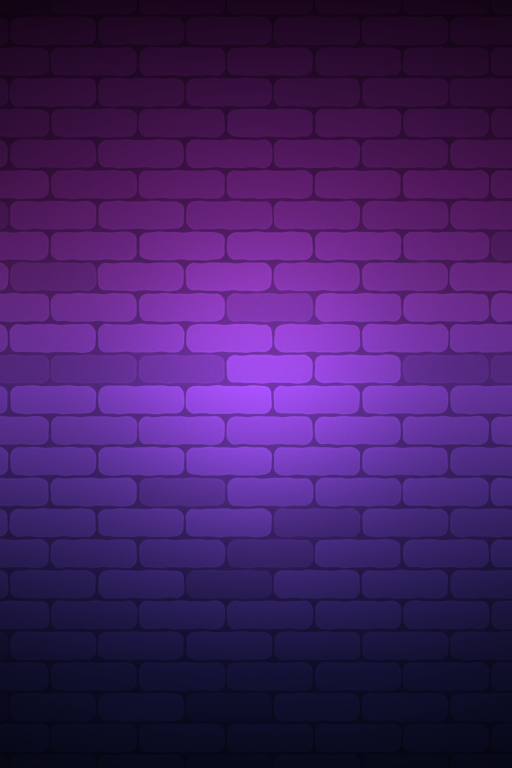
This pattern is drawn by a WebGL 2 fragment shader. Its source:

```glsl
#version 300 es
precision highp float;
// A brick wall lit by a soft violet spotlight, fading from plum to navy.
// Rounded-box distances shape staggered bricks whose edges wobble by layered sines;
// a vertical colour ramp and a Gaussian glow light them.
uniform vec2 u_resolution;
out vec4 fragColor;

float hash(vec2 p) {
    p = fract(p * vec2(0.1031, 0.1137));
    p += dot(p, p.yx + 33.33);
    return fract((p.x + p.y) * p.x * 7.31);
}

float roundedBox(vec2 p, vec2 halfSize, float radius) {
    vec2 q = abs(p) - halfSize + radius;
    return length(max(q, 0.0)) + min(max(q.x, q.y), 0.0) - radius;
}

// Distance to the nearest scattered feature point
float cellular(vec2 p) {
    vec2 cell = floor(p);
    float nearest = 1.0;
    for (int y = -1; y <= 1; y++) {
        for (int x = -1; x <= 1; x++) {
            vec2 id = cell + vec2(x, y);
            vec2 point = id + vec2(hash(id), hash(id + 41.7));
            nearest = min(nearest, length(p - point));
        }
    }
    return nearest;
}

// Ambient light from the top of the wall to the bottom
vec3 ambientRamp(float depth) {
    vec3 stops[9] = vec3[9](
        vec3(0.10, 0.02, 0.11), vec3(0.22, 0.06, 0.25), vec3(0.34, 0.10, 0.38),
        vec3(0.39, 0.15, 0.49), vec3(0.38, 0.19, 0.59), vec3(0.27, 0.16, 0.48),
        vec3(0.17, 0.12, 0.36), vec3(0.07, 0.07, 0.21), vec3(0.03, 0.04, 0.11));
    float s = clamp(depth, 0.0, 1.0) * 8.0;
    int i = min(int(s), 7);
    return mix(stops[i], stops[i + 1], s - float(i));
}

void main() {
    // Height is one unit, with depth measured downward
    vec2 wall = vec2(gl_FragCoord.x, u_resolution.y - gl_FragCoord.y) / u_resolution.y;
    float middle = 0.5 * u_resolution.x / u_resolution.y;

    // Staggered brick grid, in units of one row
    float rows = 24.975;
    vec2 p = wall * rows;
    float pixel = rows / u_resolution.y;
    float row = floor(p.y + 0.5);
    float joint = mod(row, 2.0) < 0.5 ? 1.626 : 0.293;
    float across = (p.x - joint) / 2.862;
    float column = floor(across);
    vec2 local = vec2((across - column - 0.5) * 2.862, p.y - row);
    vec2 id = vec2(column, row);

    // Slightly irregular rounded brick
    float seed = hash(id + 7.0);
    float wobble = 0.012 * sin(p.x * 5.3 + seed * 6.3) + 0.008 * sin(p.x * 11.0 + p.y * 9.0 + seed * 20.0);
    float edge = roundedBox(local, vec2(1.395, 0.455), 0.28) + wobble;
    float brick = 1.0 - smoothstep(-0.8 * pixel, 0.8 * pixel, edge);

    // Scattered dim bricks, and a dim row flanking the light
    float tone = 0.96 + 0.06 * hash(id + 19.0);
    if (hash(id + 3.0) > 0.92) tone = 0.86;
    if (row == 12.0 && abs(column - 2.5) > 1.0) tone = 0.80;
    tone *= 1.0 - 0.05 * local.y;
    tone += 0.03 * smoothstep(-0.09, -0.02, edge);
    tone += 0.025 * (cellular(p * 9.0) - 0.45);

    // Spotlight over the ambient ramp, darker toward the sides at the top and bottom
    vec2 offset = wall - vec2(middle + 0.008, 0.5);
    float glow = exp(-dot(offset, offset) / 0.038);
    vec3 light = ambientRamp(wall.y) + vec3(0.27, 0.12, 0.38) * glow;
    light *= 1.0 - 2.2 * offset.x * offset.x * smoothstep(0.05, 0.35, abs(offset.y));

    vec3 color = light * mix(0.68, tone, brick);
    fragColor = vec4(color, 1.0);
}
```
